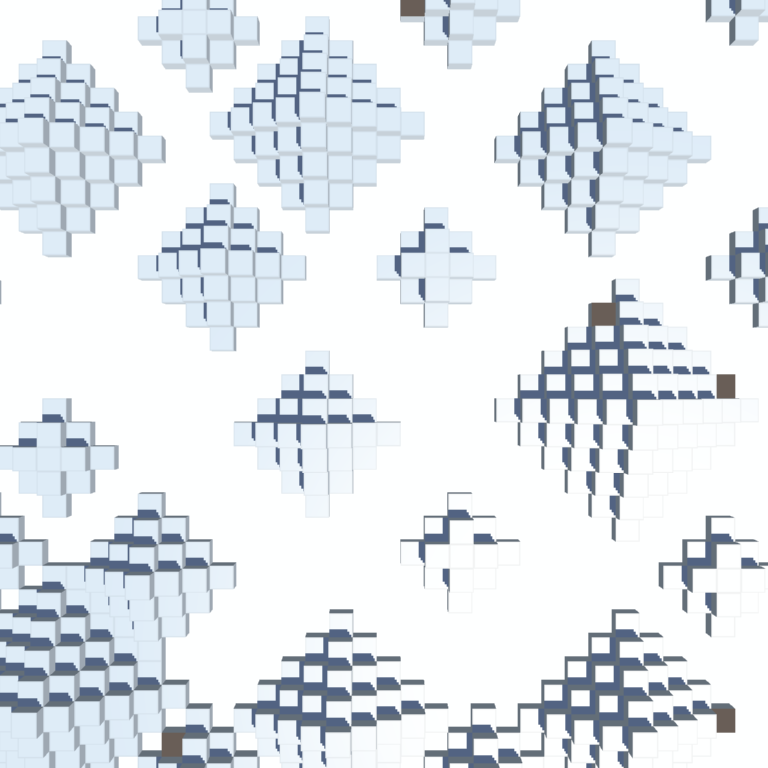
Reproduce this pattern procedurally as a three.js fragment shader.

```glsl
// Stepped diamond pyramids of pale cubes on a white floor, seen from high above.
// Each view ray descends through the cube layers of a hashed height field and
// takes the colour of the first top or side it meets, with short cast shadows.

varying vec2 vUv;

const float CELLS = 32.7;     // cubes across the canvas
const float EYE = 60.0;       // camera height, in cubes
const float BLOCK = 12.0;     // side of the diagonal block that owns one pyramid
const int LAYERS = 6;         // tallest pyramid

const vec3 FLOOR_WHITE = vec3(0.995, 1.0, 1.0);
const vec3 TOP_BLUE = vec3(0.87, 0.925, 0.97);
const vec3 SHADOW_BLUE = vec3(0.32, 0.39, 0.51);
const vec3 SIDE_DARK = vec3(0.39, 0.43, 0.47);
const vec3 SIDE_EAST = vec3(0.62, 0.66, 0.70);
const vec3 SIDE_SOUTH = vec3(0.78, 0.82, 0.85);
const vec3 EARTH = vec3(0.41, 0.37, 0.34);

float hash(vec2 p) {
  return fract(sin(dot(p, vec2(127.1, 311.7))) * 43758.5453);
}

// Pyramid radius for a random value: many small, a few large
float pickRadius(float h) {
  return 2.0 + step(0.27, h) + step(0.62, h) + step(0.75, h);
}

// Number of cubes stacked on a grid cell
float stackHeight(vec2 cell) {
  vec2 block = floor(vec2(cell.x + cell.y, cell.x - cell.y) / BLOCK);
  float radius = pickRadius(hash(block + 3.7));
  vec2 jitter = vec2(hash(block + 11.3), hash(block + 29.1));
  vec2 room = vec2(BLOCK - 1.0 - 2.0 * radius);
  vec2 diagonal = block * BLOCK + radius + 1.0 + floor(jitter * room);
  vec2 centre = floor(vec2(diagonal.x + diagonal.y, diagonal.x - diagonal.y) * 0.5);
  vec2 d = abs(cell - centre);
  float stack = radius + 1.0 - d.x - d.y;
  return max(0.0, radius < 2.5 ? min(stack, 2.0) : stack);
}

// 1 where a higher neighbour hides the sun from a cube top
float shadowAt(vec2 p, float level) {
  vec2 toSun = vec2(0.24, -0.33);
  float hit = 0.0;
  for (int i = 1; i <= 3; i++) {
    vec2 cell = floor(p + toSun * float(i) / 3.0);
    hit = max(hit, step(level + 0.5, stackHeight(cell)));
  }
  return hit;
}

// Cube top: blue far from the glare, white near it, with a faint rim
vec3 topColour(vec2 p, float level, vec2 uv) {
  float glare = smoothstep(0.72, 0.24, distance(uv, vec2(0.82, 0.15)));
  vec3 colour = mix(TOP_BLUE, FLOOR_WHITE, glare);
  vec2 edge = 0.5 - abs(fract(p) - 0.5);
  colour *= 1.0 - 0.05 * (1.0 - smoothstep(0.02, 0.06, min(edge.x, edge.y)));
  if (level < 1.5 && hash(floor(p) + 5.9) > 0.972) return EARTH;
  return mix(colour, SHADOW_BLUE, shadowAt(p, level));
}

// Side seen by a ray travelling along dir
vec3 sideColour(bool alongX, vec2 dir) {
  if (alongX) return dir.x > 0.0 ? SIDE_DARK : SIDE_EAST;
  return dir.y > 0.0 ? SIDE_SOUTH : SIDE_DARK;
}

// Fraction of the way from a to b at which a cell border is crossed
float crossing(float a, float b) {
  float border = max(floor(a), floor(b));
  return floor(a) == floor(b) ? 2.0 : (border - a) / (b - a);
}

vec3 scene(vec2 uv, vec2 origin) {
  vec2 ground = (uv - 0.5) * CELLS;
  for (int i = 0; i < LAYERS; i++) {
    float level = float(LAYERS - i);
    vec2 a = ground * (1.0 - level / EYE) + origin;
    vec2 b = ground * (1.0 - (level - 1.0) / EYE) + origin;
    vec2 cellA = floor(a);
    vec2 cellB = floor(b);
    if (stackHeight(cellA) > level - 0.5) return topColour(a, level, uv);

    // Sides between this layer and the one below
    float tx = crossing(a.x, b.x);
    float ty = crossing(a.y, b.y);
    if (min(tx, ty) < 1.5) {
      bool xFirst = tx < ty;
      vec2 middle = xFirst ? vec2(cellB.x, cellA.y) : vec2(cellA.x, cellB.y);
      if (stackHeight(middle) > level - 0.5) return sideColour(xFirst, ground);
      if (stackHeight(cellB) > level - 0.5) return sideColour(!xFirst, ground);
    }
  }
  return FLOOR_WHITE;
}

void main() {
  // Average a small 3 by 3 spread of rays to smooth the edges
  vec3 sum = vec3(0.0);
  for (int y = -1; y <= 1; y++) {
    for (int x = -1; x <= 1; x++) {
      vec2 offset = vec2(float(x), float(y)) * 0.00065;
      sum += scene(vUv + offset, vec2(140.3, 61.6));
    }
  }
  gl_FragColor = vec4(sum / 9.0, 1.0);
}
```
